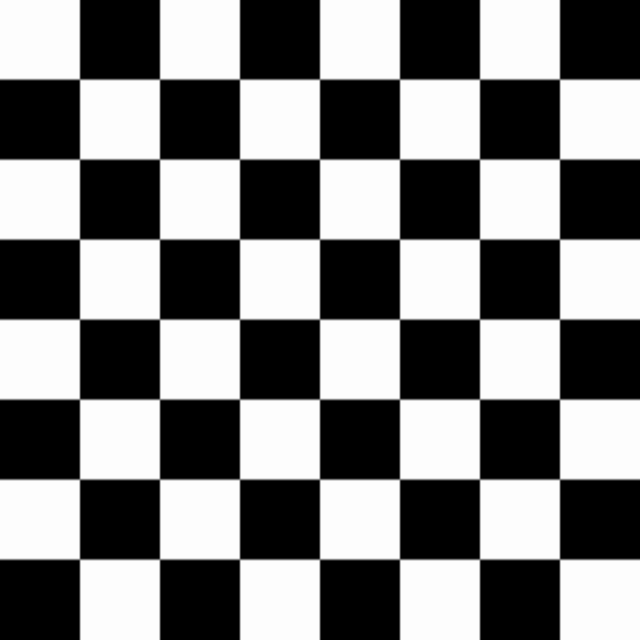
Give the GLSL for this pattern, as a WebGL 1 fragment shader.

```glsl
precision highp float;
// Checkerboard of 8 by 8 flat black and near-white squares, black at lower left.
// Each axis is a soft square wave between -1 and 1; the product of the two
// picks the colour and blends to grey along the shared edges.

uniform vec2 u_resolution;

// Square wave with sign flips at the inner whole numbers 1 to 7 only,
// so the outer rim of the board stays sharp.
float softSquareWave(float x, float halfWidth) {
  float line = clamp(floor(x + 0.5), 1.0, 7.0);
  float side = smoothstep(-halfWidth, halfWidth, x - line) * 2.0 - 1.0;
  return mod(line, 2.0) < 0.5 ? -side : side;
}

void main() {
  vec2 cell = gl_FragCoord.xy / u_resolution * 8.0;
  vec2 pixel = 8.0 / u_resolution;

  // Horizontal edges are a little softer and sit slightly high.
  vec2 softness = max(vec2(0.018, 0.024), 0.75 * pixel);
  float waveX = softSquareWave(cell.x, softness.x);
  float waveY = softSquareWave(cell.y - 0.005, softness.y);

  float white = 0.5 - 0.5 * waveX * waveY;
  gl_FragColor = vec4(vec3(0.992 * white), 1.0);
}
```
